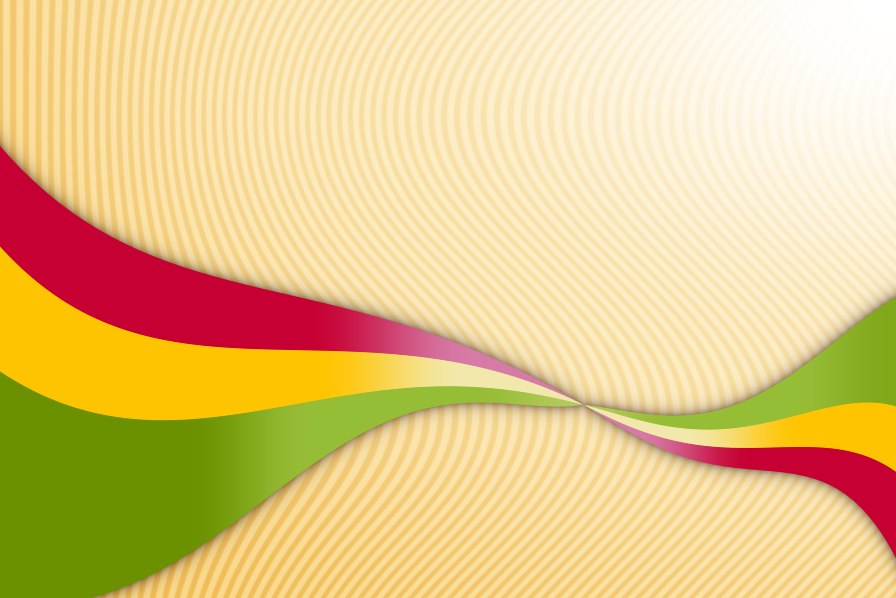
A Shadertoy shader for this background:

```glsl
// A twisted three-colour ribbon over a cream gradient with wavy pinstripes.
#define GRID vec2(768.0, 512.0)   // layout units across the canvas, y downwards
#define TWIST_X 500.0
#define STRIPE_PERIOD 11.5
#define SWAY 80.0
#define SHADOW_WIDTH 5.0
#define SHADOW_STRENGTH 0.42
#define RED vec3(0.78, 0.0, 0.2)
#define PINK vec3(0.84, 0.48, 0.65)
#define YELLOW vec3(1.0, 0.77, 0.0)
#define CREAM vec3(0.95, 0.91, 0.67)
#define GREEN vec3(0.42, 0.57, 0.0)
#define LIME vec3(0.59, 0.74, 0.21)

const float PI = 3.14159265;

// Heights of the four ribbon edges, top to bottom, as Newton polynomials
vec4 ribbonEdges(float x) {
    if (x < TWIST_X) {
        float s = x / 100.0;
        vec4 h = vec4(-12, -13, -1, 35) + (s - 4.0) / 5.0 * vec4(1.5, 5.5, -11.5, -93.5);
        h = vec4(32, 36, 26, 18) + (s - 3.0) / 4.0 * h;
        h = vec4(-44, -51, -41, -32) + (s - 2.0) / 3.0 * h;
        h = vec4(80, 69, 39, -25) + (s - 1.0) / 2.0 * h;
        return vec4(125, 211, 318, 530) + s * h;
    }
    float s = (x - TWIST_X) / 67.0;
    vec4 h = vec4(-11, -1.5, 9.5, 13.5) + (s - 3.0) / 4.0 * vec4(32.5, 30.5, 21.5, 50.5);
    h = vec4(-19.5, -15.5, -19, -20.5) + (s - 2.0) / 3.0 * h;
    h = vec4(9, 17.5, 28, 37.5) + (s - 1.0) / 2.0 * h;
    return vec4(346.5) + s * h;
}

// Rises over a..b and falls again over c..d
float plateau(float x, float a, float b, float c, float d) {
    return smoothstep(a, b, x) - smoothstep(c, d, x);
}

vec3 background(vec2 p) {
    // Gradient from the white top right corner to the warm bottom left
    float t = length((p - vec2(GRID.x, 0.0)) * vec2(0.8, 1.1)) / 720.0;
    float near = smoothstep(0.0, 0.55, t);
    float far = smoothstep(0.5, 1.05, t);
    vec3 light = mix(mix(vec3(1.0), vec3(0.99, 0.925, 0.76), near), vec3(0.98, 0.85, 0.55), far);
    vec3 dark = mix(mix(vec3(1.0), vec3(0.97, 0.87, 0.63), near), vec3(0.94, 0.74, 0.34), far);

    // Upright stripes that sway more towards the right
    float sway = SWAY * smoothstep(0.0, 400.0, p.x);
    float u = p.x + sway * cos(PI * (p.y - 100.0) / 255.0);
    float wave = 0.5 + 0.5 * cos(2.0 * PI * u / STRIPE_PERIOD);
    return mix(light, dark, smoothstep(0.2, 0.9, wave));
}

void mainImage(out vec4 fragColor, in vec2 fragCoord) {
    vec2 p = fragCoord / iResolution.xy * GRID;
    p.y = GRID.y - p.y;
    float pixel = GRID.y / iResolution.y;

    // Signed distance below each edge, corrected for its slope
    vec4 edges = ribbonEdges(p.x);
    vec4 slope = ribbonEdges(p.x + 0.5) - ribbonEdges(p.x - 0.5);
    vec4 below = (p.y - edges) / sqrt(1.0 + slope * slope);
    vec4 cover = smoothstep(-0.6, 0.6, below / pixel);

    // Band colours fade to pale tints around the twist
    vec3 red = mix(RED, PINK, plateau(p.x, 260.0, 405.0, 545.0, 645.0));
    vec3 yellow = mix(YELLOW, CREAM, plateau(p.x, 270.0, 400.0, 585.0, 690.0));
    vec3 green = mix(GREEN, LIME, smoothstep(160.0, 265.0, p.x)
                                  - 0.5 * smoothstep(680.0, 768.0, p.x));
    green = mix(green, CREAM, 0.3 * plateau(p.x, 410.0, 490.0, 510.0, 570.0));
    bool flipped = p.x > TWIST_X;
    vec3 ribbon = mix(flipped ? green : red, yellow, cover.y);
    ribbon = mix(ribbon, flipped ? red : green, cover.z);

    // Soft shadow on the backdrop, then the ribbon on top
    float outside = max(max(-below.x, below.w), 0.0);
    float shadow = SHADOW_STRENGTH * exp(-outside / SHADOW_WIDTH);
    vec3 color = background(p) * (1.0 - shadow * vec3(0.9, 1.0, 1.0));
    color = mix(color, ribbon, cover.x * (1.0 - cover.w));
    fragColor = vec4(color, 1.0);
}
```
